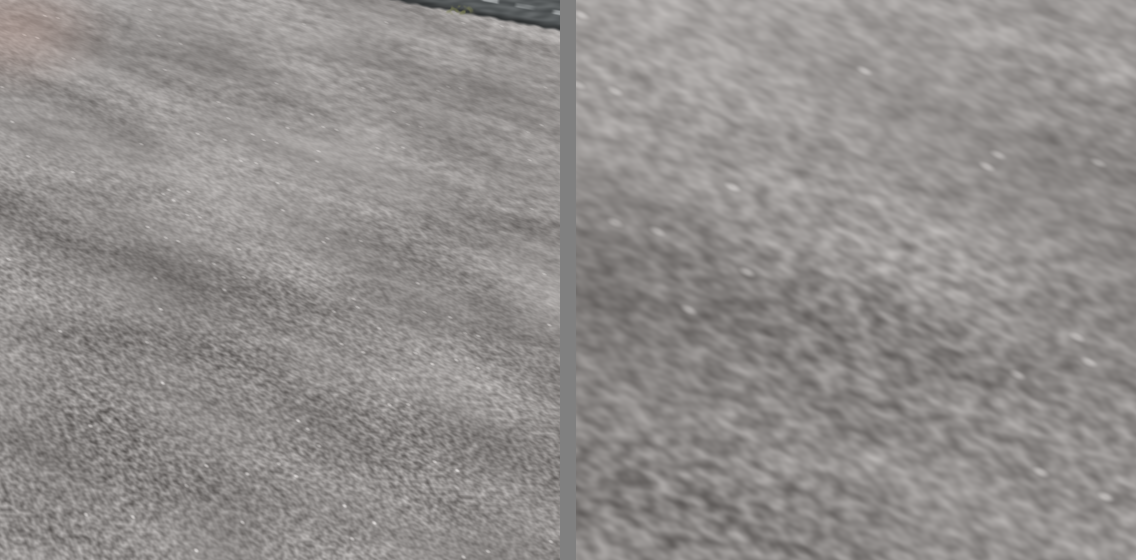
Left: the whole. Right: its middle third, enlarged.
Write a WebGL 2 fragment shader that draws this texture.

```glsl
#version 300 es
precision highp float;
// Worn grey asphalt seen at a slant, with a dark kerb in the top right corner.
#define GRAIN_FREQ 74.0
#define GRAIN_CONTRAST 0.29
#define PATCH_CONTRAST 0.13
#define STREAK_CONTRAST 0.07
#define SLOPE_ANGLE 0.27
#define GRAIN_ANGLE 0.50
#define FORESHORTEN 0.55
#define SPECK_CELLS 60.0
#define SPECK_SHARE 0.022
#define ASPHALT vec3(0.562, 0.548, 0.541)
#define KERB vec3(0.34, 0.355, 0.36)

uniform vec2 u_resolution;
out vec4 fragColor;

float hash(vec2 p) {
  return fract(sin(dot(p, vec2(127.1, 311.7))) * 43758.5453);
}

vec2 gradient(vec2 cell) {
  float angle = 6.2832 * hash(cell);
  return vec2(cos(angle), sin(angle));
}

// Gradient noise, centred on zero
float noise(vec2 p) {
  vec2 i = floor(p), f = fract(p);
  vec2 w = f * f * f * (f * (f * 6.0 - 15.0) + 10.0);
  vec2 e = vec2(1.0, 0.0);
  float low = mix(dot(gradient(i), f), dot(gradient(i + e), f - e), w.x);
  float high = mix(dot(gradient(i + e.yx), f - e.yx), dot(gradient(i + 1.0), f - 1.0), w.x);
  return mix(low, high, w.y);
}

float fbm(vec2 p) {
  float sum = 0.0, amplitude = 1.0;
  for (int k = 0; k < 4; k++) {
    sum += amplitude * noise(p);
    p = p * 2.03 + 17.3;
    amplitude *= 0.55;
  }
  return sum;
}

vec2 rotate(vec2 p, float angle) {
  float c = cos(angle), s = sin(angle);
  return vec2(c * p.x - s * p.y, s * p.x + c * p.y);
}

// Small pale stones, at most one per cell
float specks(vec2 p) {
  vec2 cell = floor(p);
  vec2 centre = 0.35 + 0.3 * vec2(hash(cell + 3.1), hash(cell + 8.7));
  float present = step(1.0 - SPECK_SHARE, hash(cell + 5.3));
  return present * (1.0 - smoothstep(0.05, 0.34, length(fract(p) - centre)));
}

void main() {
  vec2 uv = gl_FragCoord.xy / u_resolution.y;
  float aspect = u_resolution.x / u_resolution.y;

  // Ground plane: tilted, and compressed towards the top
  vec2 ground = rotate(uv, SLOPE_ANGLE);
  float far = smoothstep(0.25, 1.15, ground.y);
  ground.y += FORESHORTEN * ground.y * ground.y;

  // Grains lean more steeply when near
  vec2 leaning = rotate(ground, GRAIN_ANGLE) * vec2(0.82, 1.12);
  float nearGrain = 0.62 * noise(leaning * GRAIN_FREQ)
                  + 0.48 * noise(rotate(leaning, 0.6) * GRAIN_FREQ * 1.8 + 31.0);
  float farGrain = noise(ground * GRAIN_FREQ * vec2(0.6, 0.75) + 9.0);
  float grain = mix(nearGrain, 0.55 * farGrain + 0.35 * nearGrain, far);
  float roughness = 0.95 + 0.7 * noise(ground * vec2(4.0, 6.0) + 40.0);

  // Broad worn patches and long drag streaks
  float patches = fbm(ground * vec2(2.2, 4.5) + 5.0);
  float streaks = fbm(ground * vec2(6.0, 24.0) + 60.0) * mix(0.35, 1.0, far);

  float tone = GRAIN_CONTRAST * grain * roughness * mix(1.0, 0.6, far)
             + PATCH_CONTRAST * patches + STREAK_CONTRAST * streaks
             + 0.045 * far - 0.008;
  vec3 colour = ASPHALT + tone;
  colour += 0.2 * specks(leaning * SPECK_CELLS) * mix(1.0, 0.4, far);

  // Faint reddish dust in the top left
  float dust = 1.0 - smoothstep(0.0, 0.22, length((uv - vec2(0.02, 0.95)) * vec2(1.0, 1.6)));
  colour += dust * vec3(0.05, 0.005, -0.01);

  // Kerb with a shadowed foot and broken pale joints
  vec2 corner = vec2(uv.x - aspect, uv.y);
  float kerbHeight = corner.y - 0.945 + 0.183 * corner.x;
  float ragged = kerbHeight + 0.004 * noise(uv * 50.0);
  vec3 kerb = KERB + 0.12 * noise(uv * vec2(30.0, 120.0));
  kerb *= mix(0.6, 1.0, smoothstep(0.003, 0.014, kerbHeight));
  float joint = 1.0 - smoothstep(0.002, 0.006, abs(kerbHeight - 0.032));
  kerb += 0.28 * joint * smoothstep(-0.05, 0.2, noise(uv * vec2(28.0, 8.0)));
  colour = mix(colour, kerb, smoothstep(-0.003, 0.004, ragged));

  // Weeds at the kerb foot
  float weeds = 1.0 - smoothstep(0.4, 1.0, length((corner - vec2(-0.18, 0.982)) / vec2(0.035, 0.011)));
  weeds *= smoothstep(-0.25, 0.3, noise(uv * 110.0));
  colour = mix(colour, vec3(0.47, 0.48, 0.33), 0.8 * weeds);

  fragColor = vec4(clamp(colour, 0.0, 1.0), 1.0);
}
```
